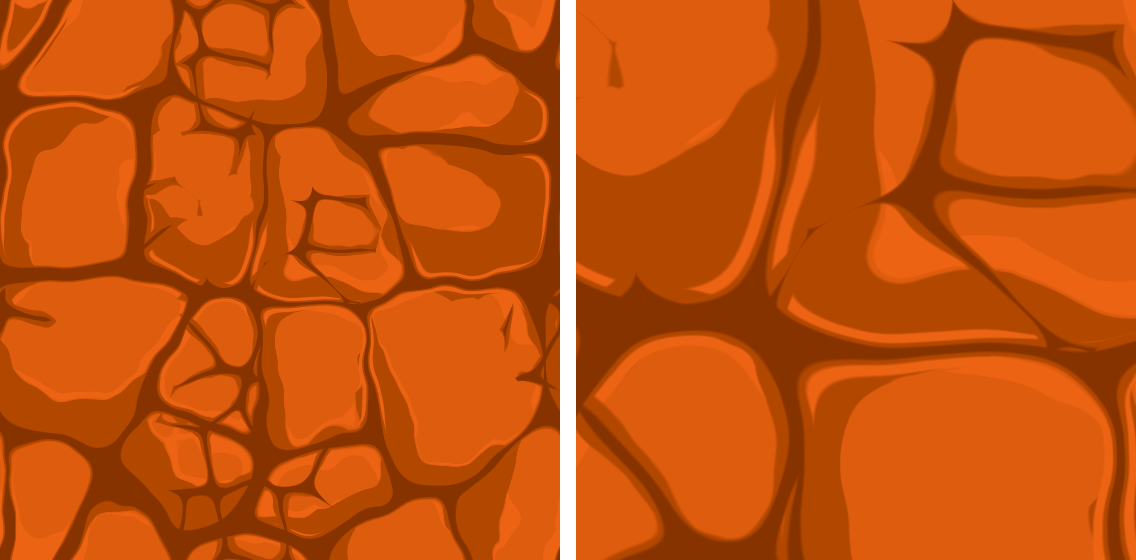
Left: the whole. Right: its middle third, enlarged.
A Shadertoy shader for this texture:

```glsl
// Seamless painted orange rock: rounded stones split by dark cracks, with flat shade and rim light.

vec2 hash2(vec2 p) {
    vec3 q = fract(p.xyx * vec3(.1031, .1030, .0973));
    q += dot(q, q.yzx + 33.33);
    return fract((q.xx + q.yz) * q.zy);
}

// Wraps a lattice cell into a period of n cells
vec2 wrapCell(vec2 cell, float n) {
    return floor(mod(cell + .5, n));
}

// Value noise that repeats once per canvas
float noise(vec2 uv, float n, float seed) {
    vec2 cell = floor(uv * n), f = fract(uv * n), shift = vec2(seed, seed * 1.7);
    f = f * f * f * (f * (f * 6. - 15.) + 10.);
    float a = hash2(wrapCell(cell, n) + shift).x;
    float b = hash2(wrapCell(cell + vec2(1, 0), n) + shift).x;
    float c = hash2(wrapCell(cell + vec2(0, 1), n) + shift).x;
    float d = hash2(wrapCell(cell + 1., n) + shift).x;
    return mix(mix(a, b, f.x), mix(c, d, f.x), f.y);
}

float fbm(vec2 uv, float n, float seed) {
    return .55 * noise(uv, n, seed) + .28 * noise(uv, n * 2., seed + 5.)
         + .17 * noise(uv, n * 4., seed + 9.);
}

// Wrapping Voronoi: x = rounded border distance, yz = offset from the centre, w = cell hash
vec4 voronoi(vec2 uv, float n) {
    vec2 cell = floor(uv * n), f = fract(uv * n), nearCell, nearSite;
    float best = 9.;
    for (int j = -1; j <= 1; j++)
    for (int i = -1; i <= 1; i++) {
        vec2 g = vec2(i, j);
        vec2 site = g + .05 + .9 * hash2(wrapCell(cell + g, n) + n) - f;
        if (dot(site, site) < best) {
            best = dot(site, site);
            nearCell = g;
            nearSite = site;
        }
    }
    // A soft minimum over all borders rounds the corners
    float sum = 0.;
    for (int j = -2; j <= 2; j++)
    for (int i = -2; i <= 2; i++) {
        vec2 g = nearCell + vec2(i, j);
        vec2 site = g + .05 + .9 * hash2(wrapCell(cell + g, n) + n) - f;
        vec2 gap = site - nearSite;
        if (dot(gap, gap) > 1e-5)
            sum += exp(-16. * dot(.5 * (site + nearSite), normalize(gap)));
    }
    float id = hash2(wrapCell(cell + nearCell, n) + 60.).y;
    return vec4(-log(sum) / 16., -nearSite, id);
}

// Antialiased coverage of the region where x is positive
float cover(float x) {
    float soft = max(.0012, .75 / iResolution.y);
    return smoothstep(-soft, soft, x);
}

void mainImage(out vec4 fragColor, in vec2 fragCoord) {
    vec2 uv = fragCoord / iResolution.xy;
    vec2 wobble = vec2(fbm(uv, 5., 11.), fbm(uv, 5., 31.)) - .5;

    const vec3 face  = vec3(.87, .36, .05);
    const vec3 light = vec3(.93, .39, .08);
    const vec3 shade = vec3(.70, .28, .00);
    const vec3 crack = vec3(.53, .20, .00);

    // Large stones and the uneven gaps between them
    vec4 stone = voronoi(uv + .07 * wobble, 4.);
    float gapWidth = .001 + .011 * smoothstep(.25, .75, fbm(uv, 4., 50.));
    float inside = stone.x / 4. - gapWidth;

    // Each stone is shaded from one side, mostly the lower left
    float angle = 3.9 + 3.5 * (stone.w - .5);
    float side = dot(stone.yz, vec2(cos(angle), sin(angle)));
    float ridge = 1. - abs(2. * fbm(uv, 6., 83.) - 1.);
    float reach = .004 + .065 * smoothstep(-.05, .45, side)
                + .07 * (fbm(uv, 7., 90.) - .5) + .04 * (ridge - .8);
    reach = max(reach, .003);

    // Broad light strokes beside the shade
    float beyond = inside - reach;
    float strokeWidth = .14 * (fbm(uv, 6., 120.) - .53);
    vec3 color = mix(face, light, cover(beyond - .003) * cover(strokeWidth - beyond));
    color = mix(color, shade, cover(-beyond));

    // Thin broken rim light along the stone borders
    float rimWidth = .0045 * smoothstep(.45, .75, noise(uv, 6., 140.)) - .0012;
    color = mix(color, light, cover(rimWidth - abs(inside - .0065)));

    // Tapering hairline cracks on some of the stones
    vec4 chip = voronoi(uv + .06 * wobble.yx, 9.);
    float broken = smoothstep(.45, .7, noise(uv, 5., 170.)) * step(.4, stone.w);
    float chipEdge = chip.x / 9.;
    float chipShade = mix(-.014, .010, broken) + .022 * (fbm(uv, 14., 190.) - .5);
    color = mix(color, shade, cover(chipShade - chipEdge));
    color = mix(color, crack, cover(mix(-.012, .0035, broken) - chipEdge));

    color = mix(color, crack, cover(-inside));
    fragColor = vec4(color, 1.);
}
```
